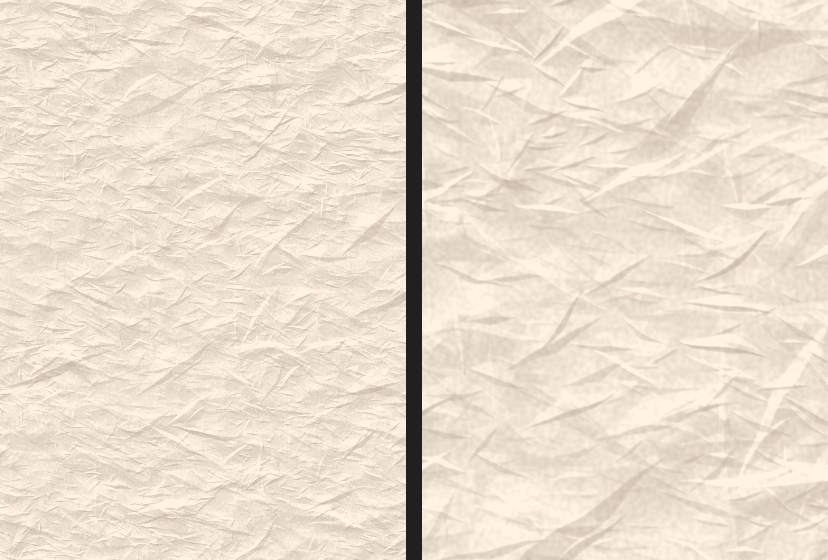
Left: the whole. Right: its middle third, enlarged.
A Shadertoy shader for this texture:

```glsl
// Crumpled cream wrapping paper: sharp short creases over soft ridges, lit from the upper left.

#define SHADOW_COLOR vec3(0.740, 0.675, 0.610)
#define LIGHT_COLOR vec3(1.000, 0.952, 0.892)
#define LIGHT_DIR normalize(vec2(-0.45, 0.89))
#define BASE_TONE 0.755
#define RELIEF 0.25
#define SWELL 0.42
#define CREASE_FREQ 8.0
#define CREASE_SCALES 5
#define CREASE_DEPTH 0.19
#define FOLD_COUNT 14
#define GRAIN 0.18
#define SAMPLE_STEP 0.0008

float hash(vec2 p) {
    vec3 q = fract(p.xyx * vec3(0.1031, 0.1030, 0.0973));
    q += dot(q, q.yzx + 33.33);
    return fract((q.x + q.y) * q.z);
}

vec2 rotate(vec2 p, float angle) {
    float c = cos(angle), s = sin(angle);
    return vec2(c * p.x + s * p.y, c * p.y - s * p.x);
}

float cornerSlope(vec2 cell, vec2 offset) {
    float angle = 6.28318 * hash(cell);
    return dot(vec2(cos(angle), sin(angle)), offset);
}

float gradientNoise(vec2 p) {
    vec2 i = floor(p), f = p - i;
    vec2 u = f * f * f * (f * (f * 6.0 - 15.0) + 10.0);
    vec2 e = vec2(1.0, 0.0);
    float low = mix(cornerSlope(i, f), cornerSlope(i + e, f - e), u.x);
    float high = mix(cornerSlope(i + e.yx, f - e.yx), cornerSlope(i + 1.0, f - 1.0), u.x);
    return mix(low, high, u.y);
}

// Tent along the x axis: gentle above, steep below, tapering to both ends
float crease(vec2 q, float reach, float gentle, float steep) {
    float taper = max(0.0, 1.0 - abs(q.x) / reach);
    float side = q.y > 0.0 ? q.y / gentle : -q.y / steep;
    return max(0.0, taper - side);
}

// One randomly turned crease per grid cell, mostly near level
float creaseField(vec2 p) {
    vec2 home = floor(p);
    float height = 0.0;
    for (int y = -1; y <= 1; y++) {
        for (int x = -1; x <= 1; x++) {
            vec2 cell = home + vec2(x, y);
            float a = hash(cell + 3.1), b = hash(cell + 47.7), c = hash(cell + 91.3);
            float lean = 2.0 * a - 1.0;
            float angle = -0.22 + 0.5 * lean + 0.8 * lean * lean * lean;
            vec2 q = rotate(p - cell - vec2(b, c), angle);
            float flip = hash(cell + 133.9) < 0.3 ? -1.0 : 1.0;
            q.y *= flip;
            height += mix(0.5, 1.2, c) * crease(q, mix(0.45, 0.95, b), mix(0.22, 0.42, a), 0.12);
        }
    }
    return height;
}

// Broad soft ridges that swell the sheet
float swells(vec2 p) {
    float height = 0.0, freq = 8.0;
    for (int i = 0; i < 3; i++) {
        float k = float(i);
        vec2 q = rotate(p, -0.22 + 0.55 * sin(k * 2.4)) * vec2(0.6, 1.0) * freq;
        float n = gradientNoise(q + 17.0 * k + 5.0);
        height -= (0.7 + 0.35 * k) * sqrt(n * n + 0.0004) / freq;
        freq *= 1.8;
    }
    return height;
}

// Scattered long folds, from diagonal to nearly upright
float folds(vec2 p, float aspect) {
    float height = 0.0;
    for (int i = 0; i < FOLD_COUNT; i++) {
        float k = float(i) + 1.0;
        vec2 center = vec2(hash(vec2(k, 3.0)) * aspect, hash(vec2(k, 8.0)));
        vec2 q = rotate(p - center, mix(-1.75, -0.35, hash(vec2(k, 14.0))));
        float reach = mix(0.05, 0.12, hash(vec2(k, 21.0)));
        height += 0.006 * crease(q, reach, 0.010, 0.005);
    }
    return height;
}

float paperHeight(vec2 p, float aspect) {
    p += 0.012 * vec2(gradientNoise(p * 11.0 + 41.0), gradientNoise(p * 11.0 + 73.0));
    p += 0.003 * vec2(gradientNoise(p * 38.0 + 15.0), gradientNoise(p * 38.0 + 62.0));
    float height = SWELL * swells(p) + folds(p, aspect);
    float freq = CREASE_FREQ, depth = CREASE_DEPTH;
    for (int i = 0; i < CREASE_SCALES; i++) {
        float k = float(i);
        float patches = smoothstep(-0.35, 0.35, gradientNoise(p * 5.0 + 29.0 * k + 11.0));
        height += depth * mix(0.35, 1.25, patches) * creaseField(p * freq + 37.0 * k) / freq;
        freq *= 1.6;
        depth *= 1.1;
    }
    return height;
}

void mainImage(out vec4 fragColor, in vec2 fragCoord) {
    vec2 p = fragCoord / iResolution.y;
    float aspect = iResolution.x / iResolution.y;

    // Slope facing the light, softly limited
    vec2 offset = LIGHT_DIR * SAMPLE_STEP;
    float slope = (paperHeight(p - offset, aspect) - paperHeight(p + offset, aspect)) / (2.0 * SAMPLE_STEP);
    float shade = slope / (1.0 + 0.25 * abs(slope));

    // Fine fibres and faint mottling
    float fibres = gradientNoise(p * 290.0) + 0.4 * gradientNoise(p * vec2(120.0, 160.0) + 7.0);
    float mottle = gradientNoise(p * 9.0 + 55.0);

    float tone = BASE_TONE + RELIEF * shade + GRAIN * fibres + 0.03 * mottle;
    fragColor = vec4(mix(SHADOW_COLOR, LIGHT_COLOR, clamp(tone, 0.0, 1.0)), 1.0);
}
```
